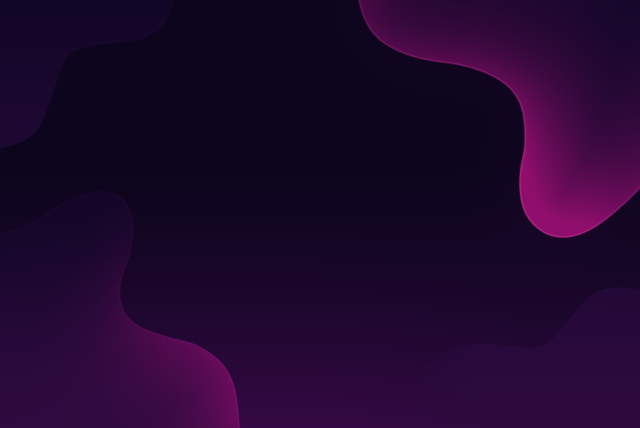
Reproduce this background procedurally as a WebGL 1 fragment shader.

```glsl
precision highp float;
// Dark violet backdrop with four flowing blobs, two of them lit magenta along the rim.
uniform vec2 u_resolution;

const float ASPECT = 1.5;
const vec3 NIGHT = vec3(0.050, 0.020, 0.115);
const vec3 DUSK = vec3(0.205, 0.035, 0.265);
const vec3 INDIGO = vec3(0.060, 0.022, 0.145);
const vec3 PLUM = vec3(0.115, 0.030, 0.195);
const vec3 VIOLET = vec3(0.175, 0.040, 0.245);
const vec3 MAGENTA = vec3(0.560, 0.055, 0.420);
const vec3 ORCHID = vec3(0.430, 0.045, 0.360);
const vec3 PINK = vec3(0.800, 0.160, 0.580);
const float GLOW_DEPTH = 0.125;
const float RIM_WIDTH = 0.0015;

// Outline pen: last two control points, nearest squared distance and its side
vec2 here, penA, penB;
float nearest, side;

void start(vec2 a, vec2 b) {
  penA = a;
  penB = b;
  nearest = 1e3;
  side = 1.0;
}

// Adds one quadratic B-spline piece; side is +1 on the left of travel
void bend(vec2 next) {
  vec2 a = 0.5 * (penA + penB);
  vec2 v = 2.0 * (penB - a);
  vec2 k = a - 2.0 * penB + 0.5 * (penB + next);
  float t = 0.0, best = 1e3;
  for (int i = 0; i <= 8; i++) {
    float s = float(i) / 8.0;
    vec2 o = a + s * (v + s * k) - here;
    float d = dot(o, o);
    if (d < best) { best = d; t = s; }
  }
  // Newton steps refine the closest parameter
  for (int i = 0; i < 3; i++) {
    vec2 o = a + t * (v + t * k) - here;
    vec2 g = v + 2.0 * t * k;
    float slope = max(dot(g, g) + 2.0 * dot(o, k), 0.5 * dot(g, g));
    t = clamp(t - dot(o, g) / slope, 0.0, 1.0);
  }
  vec2 o = here - a - t * (v + t * k);
  vec2 g = v + 2.0 * t * k;
  if (dot(o, o) < nearest) {
    nearest = dot(o, o);
    side = g.x * o.y - g.y * o.x < 0.0 ? -1.0 : 1.0;
  }
  penA = penB;
  penB = next;
}

float leftDepth() { return side * sqrt(nearest); }

// Blob outlines: depth is positive inside
float topRightBlob() {
  start(vec2(0.828, 1.088), vec2(0.852, 0.932));
  bend(vec2(0.953, 0.865)); bend(vec2(1.117, 0.846)); bend(vec2(1.219, 0.785));
  bend(vec2(1.236, 0.672)); bend(vec2(1.215, 0.586)); bend(vec2(1.227, 0.496));
  bend(vec2(1.289, 0.443)); bend(vec2(1.371, 0.451)); bend(vec2(1.465, 0.523));
  bend(vec2(1.563, 0.629)); bend(vec2(1.680, 0.766));
  return leftDepth();
}

float bottomLeftBlob() {
  start(vec2(-0.117, 0.445), vec2(0.039, 0.453));
  bend(vec2(0.148, 0.527)); bend(vec2(0.246, 0.562)); bend(vec2(0.309, 0.520));
  bend(vec2(0.312, 0.422)); bend(vec2(0.273, 0.326)); bend(vec2(0.297, 0.248));
  bend(vec2(0.383, 0.213)); bend(vec2(0.469, 0.195)); bend(vec2(0.543, 0.133));
  bend(vec2(0.562, 0.023)); bend(vec2(0.562, -0.133));
  return -leftDepth();
}

float topLeftBlob() {
  start(vec2(0.418, 1.098), vec2(0.406, 0.971));
  bend(vec2(0.348, 0.906)); bend(vec2(0.211, 0.898)); bend(vec2(0.148, 0.871));
  bend(vec2(0.121, 0.770)); bend(vec2(0.082, 0.676)); bend(vec2(-0.020, 0.648));
  bend(vec2(-0.137, 0.648));
  return -leftDepth();
}

float bottomRightBlob() {
  start(vec2(0.918, -0.133), vec2(0.941, 0.072));
  bend(vec2(1.035, 0.189)); bend(vec2(1.152, 0.199)); bend(vec2(1.270, 0.180));
  bend(vec2(1.332, 0.250)); bend(vec2(1.398, 0.332)); bend(vec2(1.523, 0.324));
  bend(vec2(1.660, 0.297));
  return -leftDepth();
}

float halo(vec2 center, float radius) {
  vec2 o = (here - center) / radius;
  return exp(-dot(o, o));
}

void main() {
  float pixel = 1.0 / u_resolution.y;
  here = gl_FragCoord.xy / u_resolution * vec2(ASPECT, 1.0);
  float x = here.x, y = here.y;

  // Backdrop: dusk rising from the bottom, strongest left of the middle
  float rise = pow(clamp(1.0 - y / 0.62, 0.0, 1.0), 1.4);
  vec3 color = mix(NIGHT, DUSK, rise * mix(1.0, 0.8, smoothstep(0.7, 1.5, x)));

  // Quiet blobs: top left and bottom right
  float depth = topLeftBlob();
  vec3 body = mix(PLUM, INDIGO, smoothstep(0.65, 1.0, y) * 0.8);
  color = mix(color, body, smoothstep(-pixel, pixel, depth));
  color += 0.05 * ORCHID * (1.0 - smoothstep(0.0, RIM_WIDTH + pixel, abs(depth)));

  depth = bottomRightBlob();
  body = mix(VIOLET, PLUM, smoothstep(0.0, 0.4, y) * 0.7);
  color = mix(color, body, smoothstep(-pixel, pixel, depth) * smoothstep(0.92, 1.15, x));

  // Bottom left blob: lit towards its lower right shoulder
  depth = bottomLeftBlob();
  float light = halo(vec2(0.53, 0.08), 0.30);
  body = mix(VIOLET, INDIGO, smoothstep(0.0, 0.62, y));
  body = mix(body, ORCHID, light * exp(-max(depth, 0.0) / GLOW_DEPTH));
  color = mix(color, body, smoothstep(-pixel, pixel, depth));
  color += (0.06 + 0.20 * light) * ORCHID * (1.0 - smoothstep(0.0, RIM_WIDTH + pixel, abs(depth)));

  // Top right blob: deep inner glow, brightest in the hanging lobe
  depth = topRightBlob();
  light = mix(1.0, 0.45, smoothstep(0.5, 1.0, y)) * mix(1.0, 0.6, smoothstep(1.32, 1.5, x));
  float glow = light * exp(-max(depth, 0.0) / GLOW_DEPTH);
  glow = min(glow + 0.28 * halo(vec2(1.29, 0.51), 0.14), 1.0);
  body = mix(mix(PLUM, INDIGO, smoothstep(0.6, 1.0, y) * 0.6), MAGENTA, glow);
  color += 0.035 * MAGENTA * light * exp(min(depth, 0.0) / 0.05);
  color = mix(color, body, smoothstep(-pixel, pixel, depth));
  color = mix(color, PINK, 0.7 * light * (1.0 - smoothstep(0.0, RIM_WIDTH + pixel, abs(depth))));

  gl_FragColor = vec4(color, 1.0);
}
```
